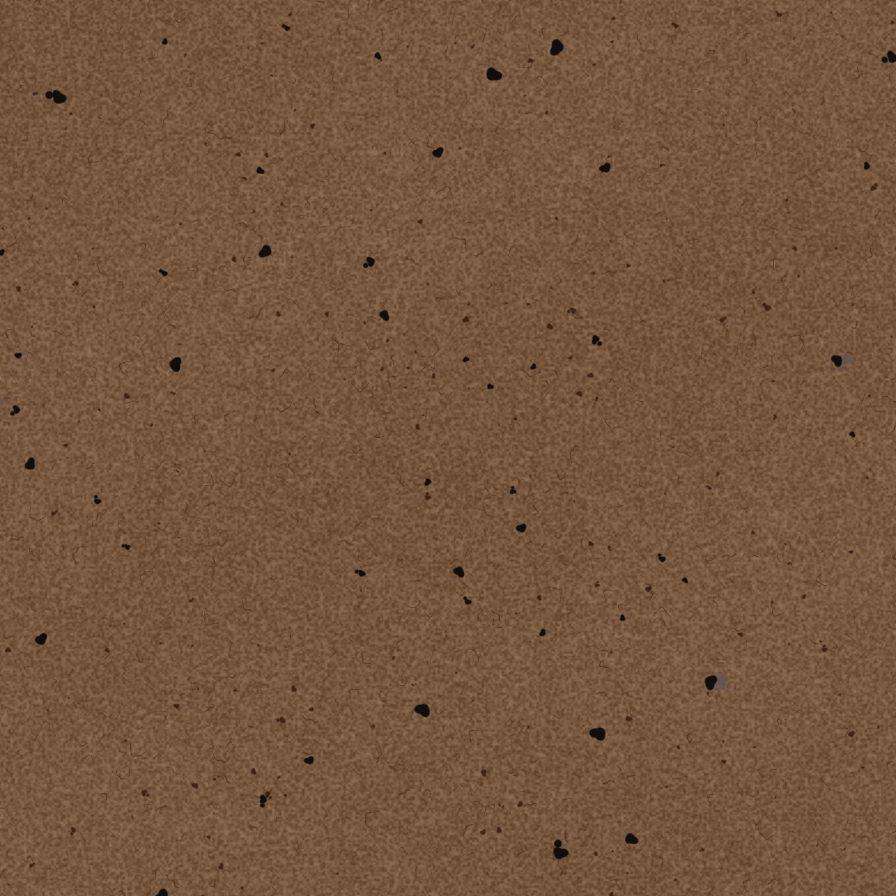
Give the GLSL for this texture, as a Shadertoy shader.

```glsl
// Brown recycled paper with fine grain, hair-thin curled fibres and dark specks.
#define PAPER vec3(0.470, 0.346, 0.244)
#define FIBRE_COLOR vec3(0.235, 0.130, 0.065)
#define SPECK_COLOR vec3(0.170, 0.090, 0.050)
#define DOT_COLOR vec3(0.045, 0.040, 0.042)
#define SMUDGE_COLOR vec3(0.370, 0.330, 0.330)
#define GRAIN 0.115
#define FIBRE_WIDTH 0.0006
#define FIBRE_SHARE 0.55
#define SPECK_SHARE 0.13
#define DOT_SHARE 0.25
#define SOFTNESS 0.0012

const float TAU = 6.2831853;

vec3 hash3(vec2 p) {
    vec3 q = fract(p.xyx * vec3(0.1031, 0.1030, 0.0973));
    q += dot(q, q.yxz + 33.33);
    return fract((q.xxy + q.yzz) * q.zyx);
}

float valueNoise(vec2 p) {
    vec2 cell = floor(p), f = fract(p);
    f = f * f * (3.0 - 2.0 * f);
    float low = mix(hash3(cell).x, hash3(cell + vec2(1, 0)).x, f.x);
    float high = mix(hash3(cell + vec2(0, 1)).x, hash3(cell + 1.0).x, f.x);
    return mix(low, high, f.y);
}

// Distance to the nearest jittered point
float cellular(vec2 p) {
    vec2 cell = floor(p);
    float nearest = 2.0;
    for (int y = -1; y <= 1; y++)
    for (int x = -1; x <= 1; x++) {
        vec2 id = cell + vec2(x, y);
        nearest = min(nearest, length(id + hash3(id).xy - p));
    }
    return nearest;
}

float coverage(float dist) {
    return 1.0 - smoothstep(-SOFTNESS, SOFTNESS, dist);
}

// Short bent strokes in every direction, gathered in loose clumps
float fibres(vec2 uv, float cells, float seed) {
    vec2 p = uv * cells, cell = floor(p);
    float ink = 0.0;
    for (int y = -1; y <= 1; y++)
    for (int x = -1; x <= 1; x++) {
        vec2 id = cell + vec2(x, y);
        vec3 place = hash3(id + seed), form = hash3(id + seed + 71.0);
        float clump = valueNoise(id / cells * 18.0 + seed);
        if (place.z > FIBRE_SHARE * (0.4 + 1.2 * clump)) continue;
        float angle = place.z * 97.0, c = cos(angle), s = sin(angle);
        vec2 q = mat2(c, -s, s, c) * (p - id - place.xy);
        float halfLength = mix(0.10, 0.48, form.x * form.x);
        q.y -= (form.y - 0.5) * 2.4 * q.x * q.x / halfLength;
        q.y -= 0.05 * sin(q.x * 14.0 + form.z * TAU);
        q.x = max(abs(q.x) - halfLength, 0.0);
        ink = max(ink, coverage(length(q) / cells - FIBRE_WIDTH) * mix(0.45, 1.0, form.z));
    }
    return ink;
}

// Lumpy round spots: x = spot coverage, y = pale smudge beside a few of them
vec2 spots(vec2 uv, float cells, float share, vec2 radii, float seed) {
    vec2 p = uv * cells, cell = floor(p), ink = vec2(0);
    for (int y = -1; y <= 1; y++)
    for (int x = -1; x <= 1; x++) {
        vec2 id = cell + vec2(x, y);
        vec3 place = hash3(id + seed), form = hash3(id + seed + 37.0);
        if (place.z > share) continue;
        vec2 q = (p - id - place.xy) / cells;
        float radius = mix(radii.x, radii.y, form.x * form.x);
        float angle = atan(q.y, q.x);
        float lumps = 0.16 * sin(2.0 * angle + form.y * TAU) + 0.13 * sin(3.0 * angle + form.z * TAU);
        float dist = length(q) - radius * (1.0 + lumps);
        // Some spots carry a smaller twin
        vec2 side = vec2(cos(form.y * TAU), sin(form.y * TAU));
        if (form.z < 0.3) dist = min(dist, length(q - side * radius * 1.5) - radius * 0.6);
        ink.x = max(ink.x, coverage(dist));
        if (form.z > 0.83) {
            float halo = length(q - vec2(1.4, -0.3) * radius) / (2.2 * radius);
            ink.y = max(ink.y, 1.0 - smoothstep(0.3, 1.0, halo));
        }
    }
    return ink;
}

void mainImage(out vec4 fragColor, in vec2 fragCoord) {
    vec2 uv = fragCoord / iResolution.y;

    // Paper: broad tone drift and fine grain
    float drift = sin(uv.x * 7.0 + 2.0 * sin(uv.y * 5.0)) + sin(uv.y * 11.0 - uv.x * 4.0 + 1.3);
    float grain = 0.8 * (cellular(uv * 170.0) - 0.45) + valueNoise(uv * 390.0 + 9.0) - 0.5;
    vec3 color = PAPER + vec3(1.0, 0.96, 0.92) * (GRAIN * grain + 0.004 * drift);
    color += 0.018 * (valueNoise(uv * 45.0) - 0.5);

    // Fibres: a faint dense mesh below longer dark hairs
    float broken = 0.45 + 0.55 * smoothstep(0.25, 0.6, valueNoise(uv * 190.0 + 40.0));
    color = mix(color, FIBRE_COLOR, 0.36 * broken * fibres(uv, 95.0, 11.0));
    color = mix(color, FIBRE_COLOR, 0.72 * broken * fibres(uv, 42.0, 203.0));

    // Specks, grey smudges and black dots
    float specks = spots(uv, 40.0, SPECK_SHARE, vec2(0.0010, 0.0034), 317.0).x;
    vec2 dots = spots(uv, 14.0, DOT_SHARE, vec2(0.0030, 0.0078), 523.0);
    color = mix(color, SPECK_COLOR, 0.8 * specks);
    color = mix(color, SMUDGE_COLOR, 0.85 * dots.y * smoothstep(0.2, 0.7, valueNoise(uv * 150.0)));
    color = mix(color, DOT_COLOR, 0.95 * dots.x);

    fragColor = vec4(color, 1.0);
}
```
